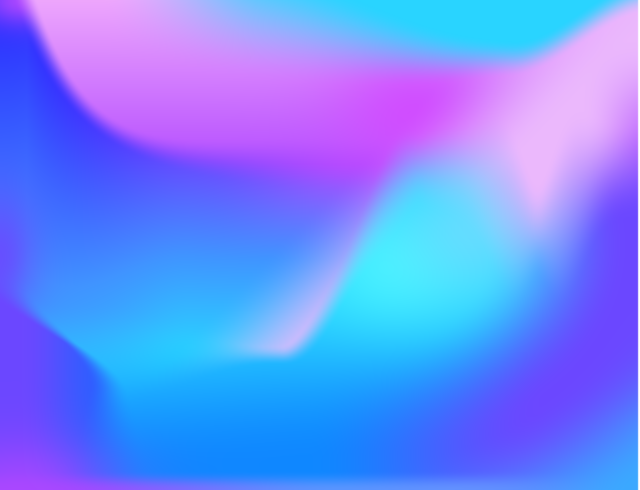
A WebGL 2 fragment shader for this background:

```glsl
#version 300 es
precision highp float;
// Soft folded gradient: a pink lobe, a lavender sweep and cyan folds over blue.
// Each region is a smooth colour ramp, and curved edges with varying softness
// blend the regions from back to front.

uniform vec2 u_resolution;
out vec4 outColor;

// Palette
const vec3 CYAN = vec3(0.16, 0.83, 1.00);
const vec3 BRIGHT_CYAN = vec3(0.28, 0.95, 1.00);
const vec3 SKY = vec3(0.46, 0.86, 1.00);
const vec3 AZURE = vec3(0.25, 0.58, 1.00);
const vec3 DEEP_AZURE = vec3(0.06, 0.53, 1.00);
const vec3 CORNER_BLUE = vec3(0.23, 0.66, 1.00);
const vec3 BLUE = vec3(0.17, 0.15, 1.00);
const vec3 SHADOW_BLUE = vec3(0.18, 0.37, 1.00);
const vec3 INDIGO = vec3(0.42, 0.28, 1.00);
const vec3 VIOLET = vec3(0.67, 0.28, 1.00);
const vec3 ORCHID = vec3(0.71, 0.31, 1.00);
const vec3 MAGENTA = vec3(0.82, 0.29, 1.00);
const vec3 PINK = vec3(0.93, 0.65, 0.99);
const vec3 LAVENDER = vec3(0.92, 0.72, 0.99);
const vec3 HAZE = vec3(0.41, 0.60, 1.00);

// Layout, as fractions of the canvas
const float LOBE_FLOOR = 0.335;
const float LOBE_RISE = 0.27;
const float LOBE_BEND = 0.085;
const float FOLD_FLOOR = 0.725;
const float FOLD_RISE = 0.38;
const vec2 BAND_CENTRE = vec2(0.55, 0.50);
const float BAND_RADIUS = 0.43;
const float RIM_START = 0.9955;

float cover(float dist, float softness) {
  return smoothstep(-softness, softness, dist);
}

float glow(vec2 p, vec2 centre, vec2 radius) {
  vec2 q = (p - centre) / radius;
  return exp(-dot(q, q));
}

vec3 ramp(vec3 a, vec3 b, vec3 c, float t) {
  return mix(mix(a, b, clamp(t * 2.0, 0.0, 1.0)), c, clamp(t * 2.0 - 1.0, 0.0, 1.0));
}

// Depth of the fold that parts the upper and lower fields
float foldEdge(float x) {
  float bulge = (x - 0.84) / 0.07;
  return FOLD_FLOOR - FOLD_RISE * smoothstep(0.44, 0.66, x) + 0.13 * exp(-bulge * bulge);
}

// Cyan sinking to azure, wrapped by an indigo band on the right
vec3 lowerField(vec2 p) {
  vec3 c = mix(CYAN, DEEP_AZURE, smoothstep(0.60, 0.96, p.y + 0.1 * (p.x - 0.3)));
  c = mix(c, BRIGHT_CYAN, 0.95 * glow(p, vec2(0.62, 0.54), vec2(0.13, 0.13)));
  c = mix(c, SKY, 0.75 * glow(p, vec2(0.75, 0.46), vec2(0.12, 0.14)));
  float r = length(p - BAND_CENTRE);
  c = mix(c, INDIGO, smoothstep(0.21, BAND_RADIUS, r) * smoothstep(0.48, 0.85, p.x));
  float corner = smoothstep(0.44, 0.66, r) * smoothstep(0.60, 0.88, p.y);
  return mix(c, CORNER_BLUE, corner * smoothstep(0.5, 0.8, p.x));
}

// Blue slope, pink lobe, lavender sweep and cyan top
vec3 upperField(vec2 p) {
  float bend = exp(-(p.x - 0.06) / LOBE_BEND);
  float lobeEdge = LOBE_FLOOR - LOBE_RISE * bend;
  float lobeSlope = LOBE_RISE / LOBE_BEND * bend;
  float slopeEnd = mix(1.1, FOLD_FLOOR, smoothstep(0.0, 0.3, p.x));
  vec3 start = mix(BLUE, INDIGO, smoothstep(0.0, 0.33, p.x));
  start = mix(start, VIOLET, smoothstep(0.30, 0.56, p.x));
  float start0 = max(lobeEdge, 0.0);
  vec3 c = ramp(start, AZURE, CYAN, (p.y - start0) / (slopeEnd - start0));
  c = mix(c, INDIGO, 0.85 * glow(p, vec2(0.0, 0.52), vec2(0.06, 0.14)));
  c = mix(c, VIOLET, glow(p, vec2(0.04, 0.0), vec2(0.07, 0.05)));

  float lobeDist = (lobeEdge - p.y) / sqrt(1.0 + lobeSlope * lobeSlope);
  vec3 lobe = mix(PINK, ORCHID, clamp(p.y / LOBE_FLOOR, 0.0, 1.0));
  c = mix(c, lobe, cover(lobeDist, mix(0.018, 0.055, smoothstep(0.1, 0.5, p.x))));
  c = mix(c, MAGENTA, 0.9 * glow(p, vec2(0.65, 0.23), vec2(0.13, 0.12)));
  c = mix(c, LAVENDER, smoothstep(0.62, 0.86, p.x + 0.75 * (p.y - 0.25)));
  c = mix(c, VIOLET, 0.7 * smoothstep(0.91, 1.02, p.x) * smoothstep(0.08, 0.32, p.y));

  float topEdge = 0.12 * smoothstep(0.2, 0.75, p.x) - 0.13 * smoothstep(0.8, 1.02, p.x);
  float topSoft = mix(0.14, 0.035, smoothstep(0.3, 0.85, p.x));
  return mix(c, CYAN, cover(topEdge - p.y, topSoft) * smoothstep(0.16, 0.42, p.x));
}

void main() {
  vec2 uv = gl_FragCoord.xy / u_resolution;
  vec2 p = vec2(uv.x, 1.0 - uv.y); // y is depth below the top

  // Join the fields along the fold
  float slope = (foldEdge(p.x + 0.005) - foldEdge(p.x - 0.005)) / 0.01;
  float foldDist = (foldEdge(p.x) - p.y) / sqrt(1.0 + slope * slope);
  float foldSoft = mix(0.02, 0.10, smoothstep(0.53, 0.72, p.x));
  foldSoft += 0.09 * (1.0 - smoothstep(0.15, 0.42, p.x));
  vec3 color = mix(lowerField(p), upperField(p), cover(foldDist, foldSoft));

  // Violet shadow in the lower left, crisp only near its shoulder
  float shadowEdge = 0.17 * smoothstep(0.55, 0.80, p.y);
  float shadowSoft = 0.010 + 0.22 * abs(p.y - 0.70);
  float shadow = cover(shadowEdge - p.x, shadowSoft) * smoothstep(0.45, 0.62, p.y);
  vec3 shade = mix(INDIGO, SHADOW_BLUE, smoothstep(0.03, 0.16, p.x));
  color = mix(color, shade, shadow);
  color = mix(color, VIOLET, 0.85 * glow(p, vec2(0.03, 1.0), vec2(0.15, 0.10)));

  // Bottom haze and bright right rim
  vec3 haze = mix(VIOLET, HAZE, smoothstep(0.1, 0.55, p.x));
  color = mix(color, haze, 0.8 * smoothstep(0.96, 1.0, p.y) * (1.0 - smoothstep(0.7, 1.0, p.x)));
  color = mix(color, vec3(1.0), smoothstep(RIM_START, RIM_START + 0.003, p.x));
  outColor = vec4(color, 1.0);
}
```
